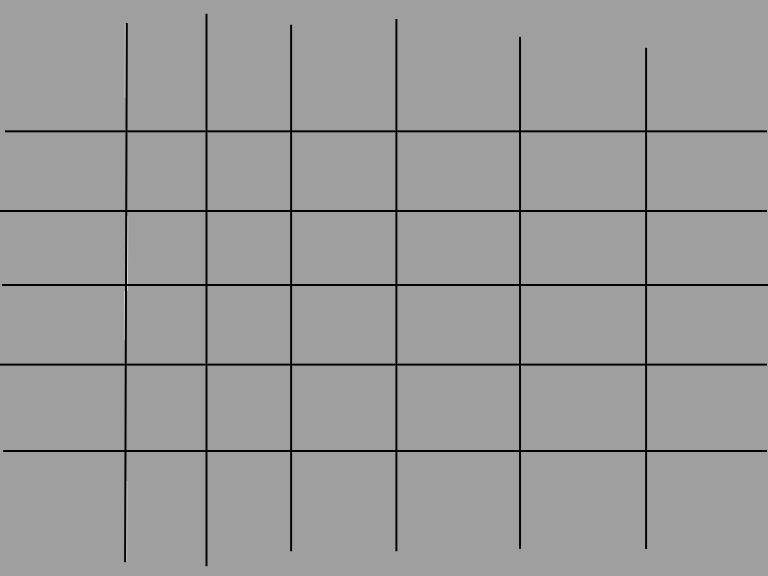
This pattern is drawn by a Shadertoy shader. Its source:

```glsl
// Thin black hand-ruled grid of six upright and five level lines on flat grey.

// Lengths are fractions of the canvas height on a 4:3 sheet.
const float SHEET_ASPECT = 4.0 / 3.0;
const float HALF_WIDTH = 0.00174;
const float FRINGE_OFFSET = 0.0026;
const float FRINGE_HALF_WIDTH = 0.0008;
const float FRINGE_STRENGTH = 0.7;
const vec3 PAPER = vec3(0.624);
const vec3 INK = vec3(0.012);
const vec3 FRINGE = vec3(0.95);

// Upright lines: x at the foot, x at the head, lower end, upper end.
const int UPRIGHTS = 6;
const vec4 UPRIGHT[UPRIGHTS] = vec4[](
    vec4(0.2172, 0.2202, 0.024, 0.960),
    vec4(0.3585, 0.3585, 0.017, 0.976),
    vec4(0.5054, 0.5054, 0.043, 0.957),
    vec4(0.6882, 0.6882, 0.043, 0.967),
    vec4(0.9028, 0.9028, 0.047, 0.936),
    vec4(1.1217, 1.1217, 0.047, 0.917));

// Level lines: y, left end, right end.
const int LEVELS = 5;
const vec3 LEVEL[LEVELS] = vec3[](
    vec3(0.2170, 0.0055, 1.3316),
    vec3(0.3670, -0.0100, 1.3316),
    vec3(0.5052, 0.0035, 1.3450),
    vec3(0.6337, -0.0100, 1.3316),
    vec3(0.7720, 0.0087, 1.3316));

// Pale wear beside the first upright: lower end, upper end, side.
const int FRINGES = 4;
const vec3 WEAR[FRINGES] = vec3[](
    vec3(0.025, 0.165, 1.0),
    vec3(0.410, 0.495, -1.0),
    vec3(0.495, 0.625, 1.0),
    vec3(0.830, 0.958, -1.0));

// Antialiased share of a pixel covered by the span from lo to hi.
float spanCoverage(float t, float lo, float hi, float pixel) {
    float covered = min(t + 0.5 * pixel, hi) - max(t - 0.5 * pixel, lo);
    return clamp(covered / pixel, 0.0, 1.0);
}

// Square-ended stroke: offset runs across it, t along it.
float stroke(float offset, float t, vec2 ends, float halfWidth, float pixel) {
    return spanCoverage(offset, -halfWidth, halfWidth, pixel)
         * spanCoverage(t, ends.x, ends.y, pixel);
}

// Signed distance across an upright, following its slight lean.
float uprightOffset(vec2 p, vec4 line) {
    return p.x - mix(line.x, line.y, (p.y - line.z) / (line.w - line.z));
}

void mainImage(out vec4 fragColor, in vec2 fragCoord) {
    vec2 p = fragCoord / iResolution.xy * vec2(SHEET_ASPECT, 1.0);
    float pixel = 1.0 / iResolution.y;

    // Ruled lines
    float ink = 0.0;
    for (int i = 0; i < UPRIGHTS; i++) {
        float offset = uprightOffset(p, UPRIGHT[i]);
        ink = max(ink, stroke(offset, p.y, UPRIGHT[i].zw, HALF_WIDTH, pixel));
    }
    for (int i = 0; i < LEVELS; i++) {
        float offset = p.y - LEVEL[i].x;
        ink = max(ink, stroke(offset, p.x, LEVEL[i].yz, HALF_WIDTH, pixel));
    }

    // Pale slivers along the leaning line
    float fringe = 0.0;
    float lean = uprightOffset(p, UPRIGHT[0]);
    for (int i = 0; i < FRINGES; i++) {
        float offset = lean - WEAR[i].z * FRINGE_OFFSET;
        fringe = max(fringe, stroke(offset, p.y, WEAR[i].xy, FRINGE_HALF_WIDTH, pixel));
    }

    vec3 color = mix(PAPER, FRINGE, fringe * FRINGE_STRENGTH);
    fragColor = vec4(mix(color, INK, ink), 1.0);
}
```
